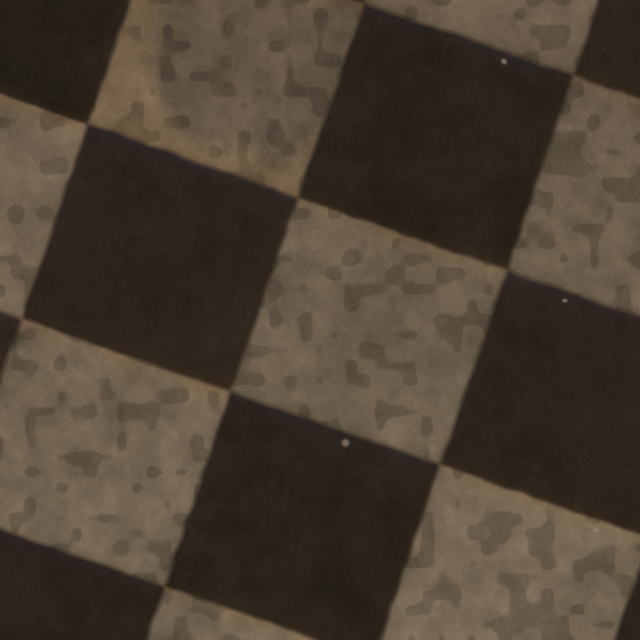
Give the GLSL for this pattern, as a WebGL 1 fragment shader.

```glsl
precision highp float;

uniform vec2 u_resolution;

#define GRID_ORIGIN vec2(0.361, 0.388)
#define STEP_RIGHT vec2(0.327, -0.114)
#define STEP_UP vec2(0.104, 0.304)
#define EDGE_SOFT 0.017
#define EDGE_WOBBLE 0.012
#define LIGHT_STONE vec3(0.435, 0.378, 0.308)
#define DARK_STONE vec3(0.167, 0.136, 0.108)
#define WARM_RIM vec3(0.075, 0.030, -0.020)
#define COOL_RIM vec3(0.015, 0.015, 0.060)
#define STAINED_TILE vec2(-1.0, 1.0)
#define GRAIN 0.022

float hash(vec2 p) {
    vec3 q = fract(p.xyx * vec3(0.1031, 0.1030, 0.0973));
    q += dot(q, q.yzx + 33.33);
    return fract((q.x + q.y) * q.z);
}

float noise(vec2 p) {
    vec2 i = floor(p);
    vec2 f = fract(p);
    f = f * f * (3.0 - 2.0 * f);
    return mix(mix(hash(i), hash(i + vec2(1.0, 0.0)), f.x),
               mix(hash(i + vec2(0.0, 1.0)), hash(i + 1.0), f.x), f.y);
}

float fbm(vec2 p) {
    float sum = 0.0;
    float gain = 0.5;
    for (int i = 0; i < 5; i++) {
        sum += gain * noise(p);
        p = mat2(1.6, 1.2, -1.2, 1.6) * p + 7.3;
        gain *= 0.5;
    }
    return sum;
}

// Canvas position to tile coordinates on the slanted grid
vec2 toGrid(vec2 p) {
    vec2 d = p - GRID_ORIGIN;
    float det = STEP_RIGHT.x * STEP_UP.y - STEP_RIGHT.y * STEP_UP.x;
    return vec2(STEP_UP.y * d.x - STEP_UP.x * d.y,
                STEP_RIGHT.x * d.y - STEP_RIGHT.y * d.x) / det;
}

// Soft square wave: +1 in even cells, -1 in odd cells
vec2 softSquare(vec2 g) {
    vec2 f = fract(g);
    vec2 side = 1.0 - 2.0 * mod(floor(g), 2.0);
    return side * smoothstep(-EDGE_SOFT, EDGE_SOFT, min(f, 1.0 - f)) * 2.0 - side;
}

// Pale chip close to the upper edge of some tiles
float chip(vec2 tile, vec2 f) {
    vec2 center = vec2(0.1 + 0.8 * hash(tile + 61.0), 0.95);
    vec2 d = f - center;
    float size = 0.012 + 0.016 * hash(tile + 83.0);
    return step(0.45, hash(tile + 47.0)) * (1.0 - smoothstep(0.3, 1.3, length(d) / size));
}

void main() {
    vec2 p = gl_FragCoord.xy / u_resolution;
    vec2 wobble = vec2(noise(p * 38.0), noise(p * 38.0 + 50.0)) - 0.5;
    vec2 g = toGrid(p) + EDGE_WOBBLE * wobble;
    vec2 tile = floor(g);
    vec2 f = fract(g);

    // Checker mask, with cells blending linearly through each edge
    vec2 nearEdge = min(f, 1.0 - f);
    vec2 ramp = smoothstep(-EDGE_SOFT, EDGE_SOFT, nearEdge) * 2.0 - 1.0;
    float parity = 1.0 - 2.0 * mod(tile.x + tile.y, 2.0);
    float light = 0.5 + 0.5 * parity * ramp.x * ramp.y;

    float cloud = fbm(p * 11.0 + tile * 5.0) - 0.48;
    float mottle = fbm(p * 34.0) - 0.48;
    float tone = hash(tile + 19.0) - 0.5;

    // Light stone: cloudy, a little browner towards the top
    vec3 pale = LIGHT_STONE + vec3(0.032, 0.033, 0.026) * (0.8 - 1.6 * p.y);
    pale *= 1.0 + 0.26 * cloud + 0.26 * mottle + 0.05 * tone;
    pale *= 1.0 - 0.16 * smoothstep(0.60, 0.76, noise(p * 42.0 + 13.0));

    // Brown stain that leaves a bare, warm margin on one tile
    vec2 fromStain = (f - vec2(0.60, 0.60)) * vec2(1.0, 0.85);
    float stain = 1.0 - smoothstep(0.40, 0.50, length(fromStain) + 0.25 * cloud);
    vec2 offTile = abs(tile - STAINED_TILE);
    float stained = 1.0 - step(0.5, offTile.x + offTile.y);
    pale += stained * mix(vec3(0.045, 0.025, 0.0), vec3(-0.045, -0.040, -0.035), stain);

    // Dark stone: faint diagonal smears
    float smear = noise(vec2(p.x * 14.0 + p.y * 9.0, p.y * 5.0 - p.x * 4.0));
    vec3 dark = DARK_STONE * (1.0 + 0.22 * cloud + 0.22 * mottle + 0.10 * tone);
    dark += vec3(0.016, 0.012, 0.010) * (smear - 0.4);
    dark += vec3(0.010, 0.002, 0.001) * tone;

    // Coloured rims along the upper and lower tile edges
    float upper = exp(-28.0 * (1.0 - f.y));
    float lower = exp(-28.0 * f.y);
    float patchy = 0.4 + 0.9 * noise(p * 16.0 + 4.0);
    pale += WARM_RIM * upper * patchy;
    pale -= 0.03 * lower;
    dark += COOL_RIM * upper * patchy + 0.45 * WARM_RIM * lower;
    dark += 0.3 * WARM_RIM * exp(-30.0 * (1.0 - f.x));

    vec3 color = mix(dark, pale, light);

    // Dirt gathered at the joints, chips and fine grain
    float joint = exp(-45.0 * min(nearEdge.x, nearEdge.y));
    color *= 1.0 - 0.10 * joint * light;
    color = mix(color, vec3(0.55, 0.50, 0.43), 0.75 * chip(tile, f));
    float grain = noise(p * 210.0) + 0.5 * noise(p * 120.0 + 31.0) - 0.75;
    color += GRAIN * grain * mix(0.7, 1.0, light);

    gl_FragColor = vec4(color, 1.0);
}
```
